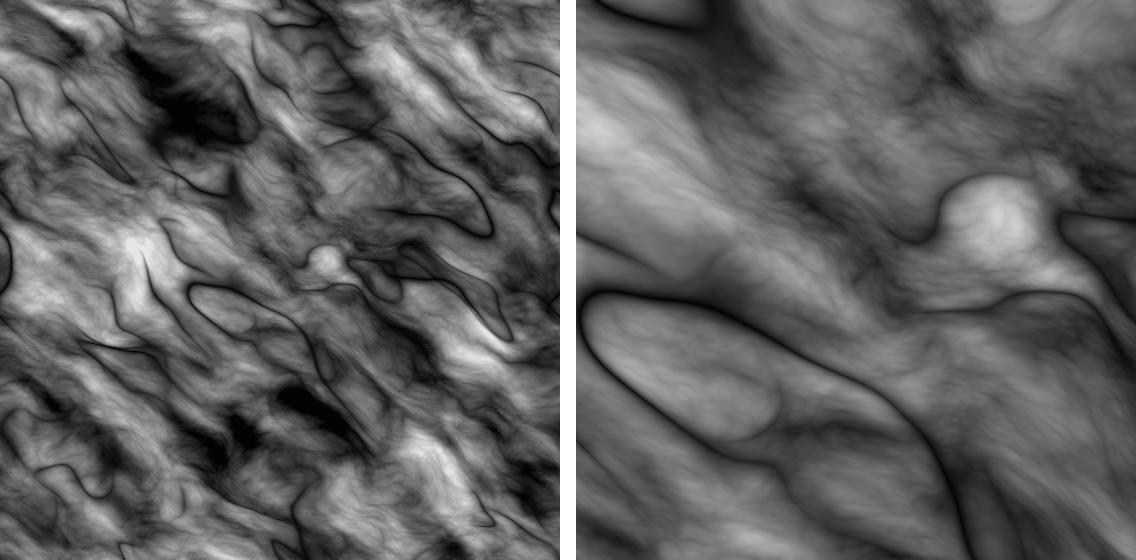
Left, the full canvas; right, a detail of the centre.
Write a WebGL 1 fragment shader that draws this texture.

```glsl
precision highp float;
// Smoky grey rock: soft diagonal streaks, curling wisps and dark creases.
// Gradient noise on a slanted lattice, bent by a domain warp, builds each layer;
// lattice cells are wrapped by whole canvas steps, so the result tiles.
uniform vec2 u_resolution;

#define BASE_GREY 0.425
#define STREAK_GAIN 0.56
#define WISP_GAIN 0.52
#define BRUSH_GAIN 0.10
#define CREASE_DEPTH 0.98
#define FINE_CREASE_DEPTH 0.75
#define CORE_SHARPNESS 28.0
#define SHADE_FALLOFF 6.0
#define LIT_FALLOFF 20.0
#define BROAD_WARP 0.055
#define FINE_WARP 0.026

// Lattice frequencies are whole numbers: across = f.x*x + f.y*y, along = f.z*(x - y).
vec2 wrapCell(vec2 cell, vec3 f) {
  cell -= floor((cell.y + 0.5) / f.z) * f.xz;
  cell.x = floor(mod(cell.x + 0.5, f.x + f.y));
  return cell;
}

float cornerSlope(vec2 cell, vec2 offset, vec3 f, float seed) {
  vec2 c = wrapCell(cell, f);
  float angle = 6.2832 * fract(sin(dot(c, vec2(127.1, 311.7)) + seed * 17.3) * 43758.55);
  return dot(vec2(cos(angle), sin(angle)), offset);
}

// Tiling gradient noise, about -0.7 to 0.7
float noise(vec2 p, vec3 f, float seed) {
  vec2 q = vec2(dot(p, f.xy), f.z * (p.x - p.y));
  vec2 cell = floor(q);
  vec2 t = q - cell;
  vec2 s = t * t * t * (t * (t * 6.0 - 15.0) + 10.0);
  vec2 e = vec2(1.0, 0.0);
  float low = mix(cornerSlope(cell, t, f, seed),
                  cornerSlope(cell + e.xy, t - e.xy, f, seed), s.x);
  float high = mix(cornerSlope(cell + e.yx, t - e.yx, f, seed),
                   cornerSlope(cell + e.xx, t - e.xx, f, seed), s.x);
  return mix(low, high, s.y);
}

vec2 noisePair(vec2 p, vec3 f, float seed) {
  return vec2(noise(p, f, seed), noise(p, f, seed + 1.0));
}

// Folded octaves: pale billows parted by thin dark folds
float wisps(vec2 p) {
  float sum = 0.0;
  float weight = 1.0;
  vec3 f = vec3(6.0, 11.0, 5.0);
  for (int i = 0; i < 5; i++) {
    sum += weight * abs(noise(p, f, 20.0 + float(i)));
    f *= 2.0;
    weight *= 0.6;
  }
  return sum;
}

// Dark line along n = 0 with a wide shade on one side only
float crease(float n) {
  float r = abs(n);
  float falloff = n > 0.0 ? SHADE_FALLOFF : LIT_FALLOFF;
  return 0.45 * exp(-r * CORE_SHARPNESS) + 0.55 * exp(-r * falloff);
}

void main() {
  vec2 p = gl_FragCoord.xy / u_resolution;

  // Domain warp: streaks bend a little, creases and wisps bend fully
  vec2 broad = BROAD_WARP * noisePair(p, vec3(3.0, 3.0, 3.0), 1.0);
  vec2 fine = FINE_WARP * noisePair(p + broad, vec3(9.0, 9.0, 8.0), 3.0);
  vec2 bent = p + 0.5 * broad;
  vec2 curled = p + broad + fine;

  // Light and dark streaks
  float streaks = noise(bent, vec3(4.0, 4.0, 2.0), 5.0)
    + 0.75 * noise(bent + 0.5 * fine, vec3(9.0, 10.0, 3.0), 6.0)
    + 0.45 * noise(curled, vec3(19.0, 21.0, 7.0), 7.0);
  float brush = noise(bent, vec3(38.0, 41.0, 6.0), 8.0);

  float grey = BASE_GREY + STREAK_GAIN * streaks
    + WISP_GAIN * (wisps(curled) - 0.38) + BRUSH_GAIN * brush;

  // Creases fade in and out along their length
  float longCrease = noise(curled, vec3(5.0, 6.0, 2.0), 9.0)
    + 0.2 * noise(curled, vec3(12.0, 14.0, 7.0), 10.0);
  float shortCrease = noise(curled, vec3(9.0, 11.0, 4.0), 11.0);
  float longMask = smoothstep(-0.15, 0.25, noise(bent, vec3(3.0, 3.0, 2.0), 12.0));
  float shortMask = smoothstep(-0.05, 0.3, noise(bent, vec3(5.0, 5.0, 3.0), 13.0));
  grey *= 1.0 - CREASE_DEPTH * longMask * crease(longCrease);
  grey *= 1.0 - FINE_CREASE_DEPTH * shortMask * crease(shortCrease);

  gl_FragColor = vec4(vec3(clamp(grey, 0.01, 0.9)), 1.0);
}
```
